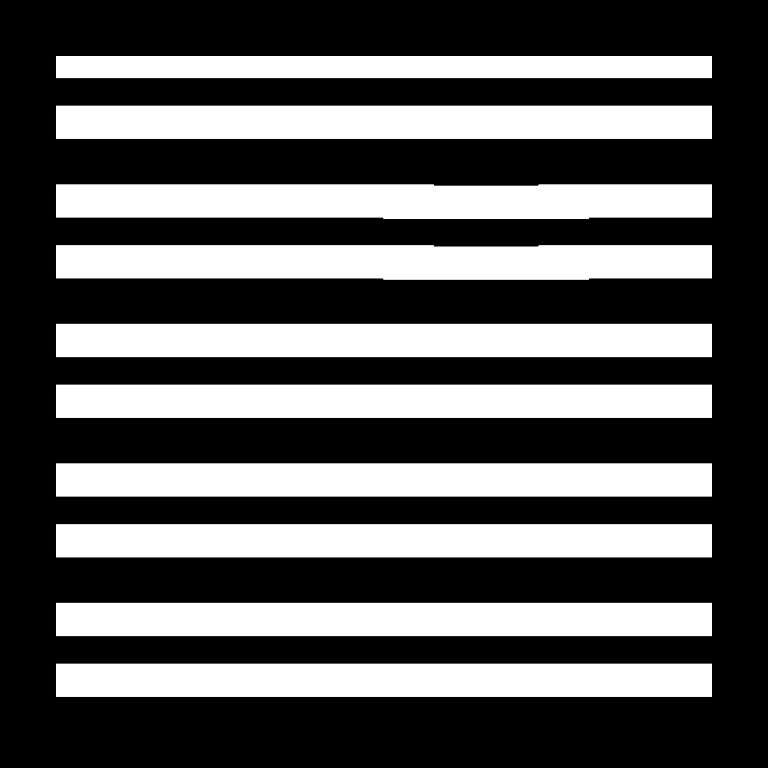
This pattern is drawn by a Shadertoy shader. Its source:

```glsl
float edgeCoverage(float signedInset, float pixel) {
    return clamp(0.5 + signedInset / pixel, 0.0, 1.0);
}

// Horizontal bar between two heights
float bar(float y, float bottom, float top, float pixel) {
    return edgeCoverage(min(y - bottom, top - y), pixel);
}

void mainImage(out vec4 fragColor, in vec2 fragCoord) {
    float side = min(iResolution.x, iResolution.y);
    float pixel = 1.0 / side;
    vec2 p = (fragCoord - 0.5 * iResolution.xy) / side + 0.5;

    // Five pairs of bars, stacked upward
    float period = 93.0 / 512.0;
    float pairIndex = floor((p.y - 0.06) / period);
    float y = p.y - 0.0925 - pairIndex * period;

    // Slight sag in the fourth pair, wider on the lower edges
    float sagged = 1.0 - step(0.5, abs(pairIndex - 3.0));
    float distanceToSag = abs(p.x - 0.633);
    float bottomSag = 0.0018 * sagged * edgeCoverage(0.134 - distanceToSag, pixel);
    float topSag = 0.0018 * sagged * edgeCoverage(0.068 - distanceToSag, pixel);

    float barHeight = 0.0434;
    float upperOffset = 0.0792;
    float lowerBar = bar(y, -bottomSag, barHeight - topSag, pixel);
    float upperBar = bar(y, upperOffset - bottomSag, upperOffset + barHeight - topSag, pixel);

    // Square window trims the ends and the topmost bar
    vec2 inset = 0.4271 - abs(p - 0.5);
    float window = edgeCoverage(min(inset.x, inset.y), pixel);

    fragColor = vec4(vec3(max(lowerBar, upperBar) * window), 1.0);
}
```
